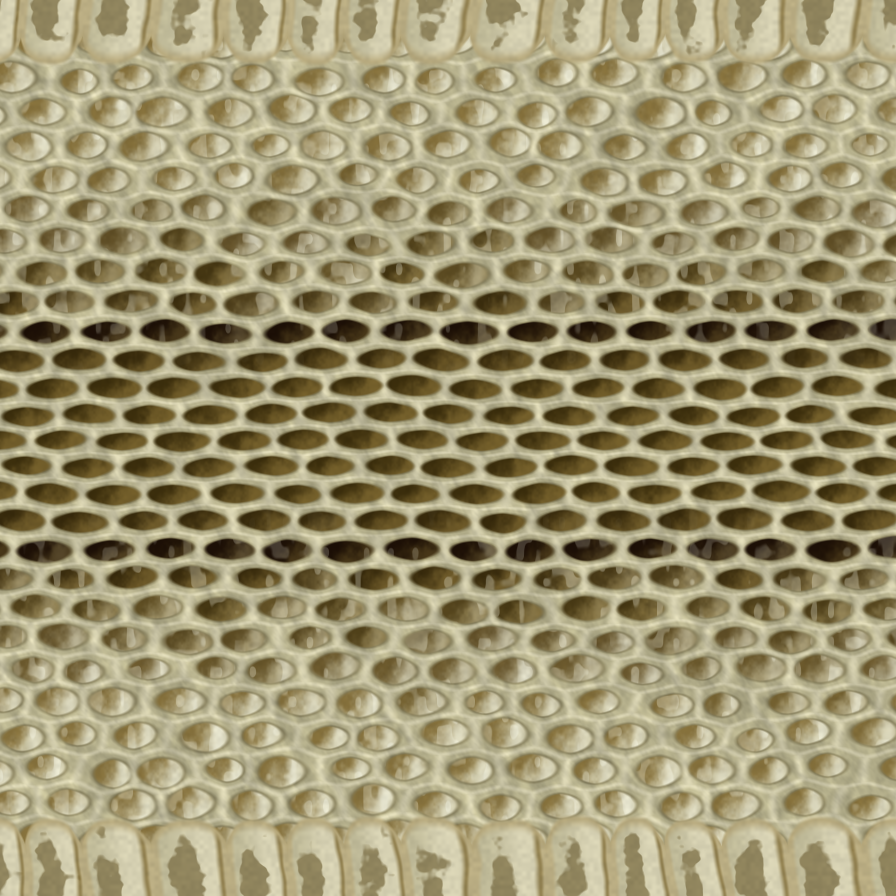
Reproduce this texture procedurally as a three.js fragment shader.

```glsl
// Reptile skin: staggered rows of lens-shaped scales in a pale raised net.
// Rows are dark and tight along the middle, paler and taller outwards, and
// end in long blotched plates. Each scale is the nearest jittered lattice cell.

varying vec2 vUv;

const vec3 BLACK_BROWN = vec3(0.10, 0.05, 0.02);
const vec3 OLIVE = vec3(0.35, 0.27, 0.07);
const vec3 TAN = vec3(0.61, 0.53, 0.32);
const vec3 SHADOW = vec3(0.53, 0.50, 0.36);
const vec3 SKIN = vec3(0.70, 0.68, 0.54);
const vec3 PALE = vec3(0.84, 0.82, 0.70);
const vec3 GLINT = vec3(0.95, 0.95, 0.88);

const float COLUMNS = 14.77;
const float PLATES = 14.0;
const float MIDDLE = 0.508;    // height of the central row
const float LAST_ROW = 12.0;

float hash(vec2 p) {
  return fract(sin(dot(p, vec2(127.1, 311.7))) * 43758.5453);
}

float noise(vec2 p) {
  vec2 i = floor(p), f = fract(p);
  f = f * f * (3.0 - 2.0 * f);
  return mix(mix(hash(i), hash(i + vec2(1.0, 0.0)), f.x),
             mix(hash(i + vec2(0.0, 1.0)), hash(i + 1.0), f.x), f.y);
}

float fbm(vec2 p) {
  return 0.55 * noise(p) + 0.3 * noise(p * 2.1 + 7.0) + 0.15 * noise(p * 4.3 + 3.0);
}

// Signed row number; the spacing grows away from the middle.
float rowAt(float y) {
  float first = 0.02865, growth = 0.00043;
  float d = abs(y - MIDDLE);
  return sign(y - MIDDLE) * (sqrt(first * first + 4.0 * growth * d) - first) / (2.0 * growth);
}

// Half width and half height of a scale, in lattice units.
vec2 scaleSize(vec2 id) {
  float outer = smoothstep(2.0, 10.0, abs(id.y));
  float vary = 1.0 + (hash(id + 5.0) - 0.5) * mix(0.10, 0.28, outer);
  return mix(vec2(0.44, 0.37), vec2(0.35, 0.39), outer) * vary;
}

// Nearest scale: xy = position within it, z = radius (1 at its rim), w = gap to the next.
vec4 nearestScale(vec2 g, out vec2 id) {
  vec4 best = vec4(0.0, 0.0, 9.0, 0.0);
  float second = 9.0;
  id = vec2(0.0);
  for (int j = -1; j <= 1; j++) {
    float row = floor(g.y + 0.5) + float(j);
    float shift = 0.5 * mod(row, 2.0) - 0.065 * abs(row);
    for (int i = -1; i <= 1; i++) {
      vec2 cell = vec2(floor(g.x - shift + 0.5) + float(i), row);
      float loose = mix(0.06, 0.22, smoothstep(3.0, 10.0, abs(row)));
      vec2 jitter = (vec2(hash(cell), hash(cell + 19.0)) - 0.5) * loose;
      vec2 q = (g - cell - vec2(shift, 0.0) - jitter) / scaleSize(cell);
      float r = sqrt(pow(abs(q.x), 1.6) + q.y * q.y);
      if (r < best.z) {
        second = best.z;
        best = vec4(q, r, 0.0);
        id = cell;
      } else {
        second = min(second, r);
      }
    }
  }
  best.w = second - best.z;
  return best;
}

// Hollow dark scales near the middle, glossy tan ones outwards.
vec3 scaleColor(vec2 q, vec2 id, vec2 uv) {
  float row = abs(id.y), h = hash(id + 31.0);
  float outer = smoothstep(3.5, 10.0, row + (h - 0.5) * 2.5);
  float grain = fbm(uv * vec2(95.0, 75.0));
  float light = smoothstep(-0.9, 0.9, q.x - 0.5 * q.y + (grain - 0.5) * 1.2);
  vec3 hollow = mix(OLIVE * 0.65, mix(OLIVE, TAN, 0.38), light);
  vec3 glossy = mix(mix(OLIVE, TAN, 0.65), mix(SKIN, PALE, 0.7), light);
  vec3 col = mix(hollow, glossy, outer);
  float darkRow = exp(-pow((row - 4.0) * 1.4, 2.0)) + 0.3 * exp(-pow(row - 7.5, 2.0)) * h;
  col = mix(col, BLACK_BROWN, darkRow * (0.95 - 0.45 * light));
  float streak = smoothstep(0.62, 0.78, noise(uv * vec2(110.0, 60.0) + 40.0));
  float facet = smoothstep(0.1, 0.5, q.x) * (1.0 - smoothstep(0.6, 0.95, q.x));
  return mix(col, GLINT, streak * 0.3 * smoothstep(2.5, 5.0, row) + facet * 0.4 * outer);
}

// Pale net between scales: shaded at the rims, bright along the ridges.
vec3 netColor(vec4 s, vec2 uv) {
  float ridge = 1.0 - smoothstep(0.0, 0.5, s.w);
  vec3 col = mix(SHADOW, SKIN, smoothstep(0.95, 1.2, s.z));
  col = mix(col, PALE, ridge * 0.75);
  float crease = fbm(vec2(uv.x + uv.y * 0.5, uv.y) * vec2(85.0, 55.0));
  return col * (0.84 + 0.32 * crease);
}

// Long edge plate: f runs across it, depth runs away from the scale rows.
vec3 plateColor(float f, float depth, float id, vec2 uv) {
  vec3 col = mix(SKIN, PALE, 0.35 + 0.65 * smoothstep(0.15, 0.7, f));
  float core = 1.0 - smoothstep(0.15, 1.0, length(vec2((f - 0.38) / 0.34, (depth - 1.6) / 1.7)));
  float blotch = smoothstep(0.50, 0.60, fbm(uv * 48.0 + id * 3.7) * 0.65 + core * 0.4);
  col = mix(col, mix(SHADOW, TAN, 0.45) * 0.92, blotch * 0.85);
  col = mix(col, OLIVE * 1.15, 0.8 * smoothstep(0.80, 0.92, f));
  float ridge = 1.0 - smoothstep(0.05, 0.13, min(f, 1.0 - f));
  col = mix(col, mix(TAN, PALE, 0.5), ridge);
  return mix(mix(TAN, PALE, 0.4), col, smoothstep(0.0, 0.4, depth));
}

void main() {
  vec2 warp = vec2(fbm(vUv * 13.0), fbm(vUv * 11.0 + 20.0)) - 0.5;
  vec2 uv = vUv + warp * vec2(0.014, 0.009);
  vec2 g = vec2(uv.x * COLUMNS, rowAt(uv.y));

  vec2 id;
  vec4 s = nearestScale(g, id);
  float inside = 1.0 - smoothstep(0.86, 1.06, s.z);
  vec3 col = mix(netColor(s, vUv), scaleColor(s.xy, id, vUv), inside);

  // Plates lean a little and round off towards the rows.
  float px = uv.x * PLATES + 0.65 + 0.12 * sin(uv.x * 17.0) - (abs(g.y) - LAST_ROW) * 0.05;
  float f = fract(px);
  float depth = abs(g.y) - LAST_ROW - 0.4 - 0.7 * pow(abs(2.0 * f - 1.0), 3.0);
  vec3 plate = plateColor(f, depth, floor(px) + sign(g.y) * 40.0, vUv);
  col = mix(col, plate, smoothstep(-0.1, 0.1, depth));

  gl_FragColor = vec4(col * (0.96 + 0.08 * noise(vUv * 200.0)), 1.0);
}
```
